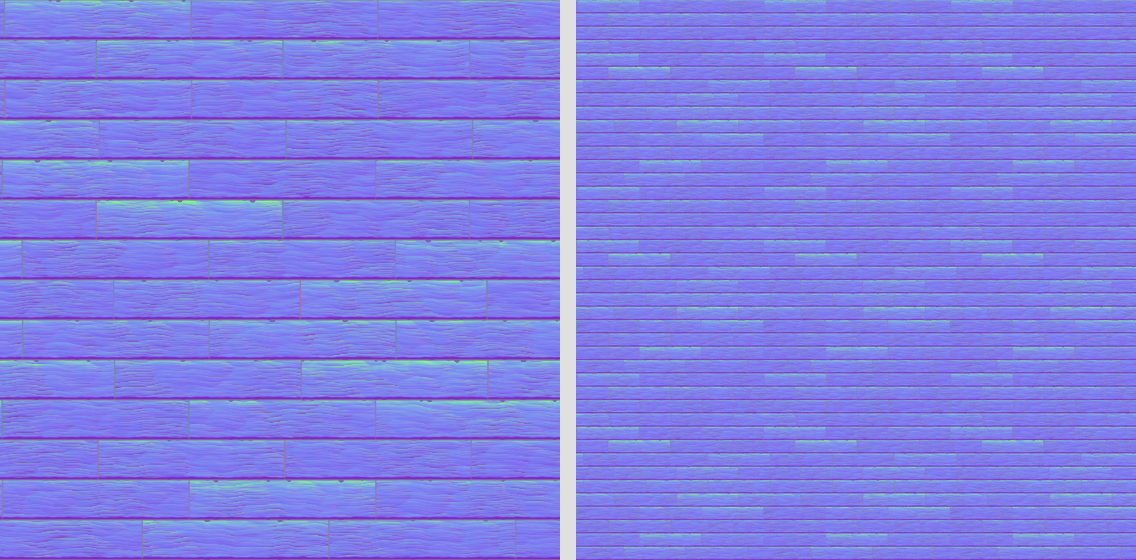
Left: one tile. Right: repeated 3 by 3.
Give the GLSL for this texture map, as a three.js fragment shader.

```glsl
// Normal map of split-faced plank cladding: 14 staggered courses, 3 planks long.
varying vec2 vUv;

float hash(vec2 p) {
  return fract(sin(dot(p, vec2(127.1, 311.7))) * 4375.85);
}

// Cellular noise: slope of the bowl around the nearest feature points.
vec2 cellSlope(vec2 p, float sharpness) {
  vec2 cell = floor(p), sum = vec2(0.0);
  float total = 0.0;
  for (int j = -1; j <= 1; j++) {
    for (int i = -1; i <= 1; i++) {
      vec2 c = cell + vec2(float(i), float(j));
      vec2 d = p - c - vec2(hash(c), hash(c + 71.3));
      float weight = exp(-sharpness * dot(d, d));
      sum += weight * d;
      total += weight;
    }
  }
  return sum / (total + 1e-8);
}

// Ragged outline along a plank, about -1 to 1.
float ragged(float x, float phase) {
  return 0.45 * sin(x * 17.0 + phase) + 0.3 * sin(x * 47.0 + phase * 2.3)
       + 0.25 * sin(x * 113.0 + phase * 3.7);
}

void main() {
  // Courses, with staggered joints
  float y = vUv.y * 14.0;
  float row = mod(floor(y), 14.0);
  float stagger = 0.5 * (1.0 - mod(row, 2.0)) + 0.02
                + 0.1 * step(abs(row - 5.5), 1.6) + 0.25 * step(row, 0.5)
                + 0.03 * (hash(vec2(row, 4.0)) - 0.5);
  float x = vUv.x * 3.0 - stagger;
  vec2 plank = vec2(mod(floor(x), 3.0), row);
  vec2 f = vec2(fract(x), fract(y));
  vec2 seed = plank * vec2(31.0, 57.0);
  float phase = 6.283 * hash(plank + 9.2);
  float tilt = pow(hash(plank + 2.7), 1.5);

  // Grain: oblique creased facets, long streaks and fine fibres in patches
  vec2 q = f + vec2(0.0, 0.03 * sin(f.x * 11.0 + phase) + 0.012 * sin(f.x * 37.0 + phase));
  vec2 facet = cellSlope(vec2(q.x * 5.0 + q.y * 1.5, q.y * 2.5 - q.x * 2.0) + seed, 35.0);
  vec2 streak = cellSlope(q * vec2(5.0, 8.0) + seed + 13.0, 14.0);
  vec2 fibre = cellSlope(q * vec2(10.0, 17.0) + seed + 29.0, 16.0);
  float rough = smoothstep(-0.4, 0.5, facet.x + 0.4 * sin(f.x * 7.0 + phase));
  vec2 slope = vec2(0.05, 0.14) * facet + vec2(0.03, 0.17) * streak
             + vec2(0.07, 0.12 + 0.24 * rough) * fibre;
  slope.y += 0.08 * (f.y - 0.5) + 0.07 * (tilt - 0.6);

  // Lit upper edge, broader on tilted planks
  float edge = ragged(f.x, phase);
  float chip = (0.01 + 0.045 * tilt) * smoothstep(0.4, 0.95, edge);
  float fromTop = max(1.0 - f.y - chip, 0.0);
  float reach = 19.0 - 13.5 * tilt;
  slope.y += (0.5 + 0.16 * tilt) * exp(-fromTop * reach)
           * (1.0 + 0.7 * facet.x + 0.5 * streak.y);

  // Steep underside
  float fromBottom = f.y + 0.014 * ragged(f.x, phase + 2.0);
  float under = 1.0 - smoothstep(0.05, 0.1, fromBottom);
  slope = mix(slope, vec2(-0.01, -0.66), under);

  float facing = 0.88 - 0.82 * dot(slope, slope)
               - 0.35 * rough * abs(fibre.y) * (1.0 - under);
  vec3 color = 0.5 + 0.5 * vec3(slope, facing);

  // Seams between courses and at the plank ends
  float courseSeam = 1.0 - smoothstep(0.004, 0.026, min(f.y, fromTop));
  float endSeam = 1.0 - smoothstep(0.001, 0.007, min(f.x, 1.0 - f.x));
  float tint = hash(vec2(mod(floor(x + 0.5), 3.0), row) + 5.1) - 0.5;
  vec3 endColor = vec3(0.51 + 0.2 * tint, 0.5 - 0.1 * tint, 0.68);
  vec3 seamColor = mix(vec3(0.51, 0.51, 0.65), vec3(0.47, 0.36, 0.68),
                       smoothstep(0.005, 0.03, chip));
  color = mix(color, endColor, 0.85 * endSeam * (1.0 - 0.6 * under));
  color = mix(color, seamColor, 0.9 * courseSeam);

  gl_FragColor = vec4(color, 1.0);
}
```
